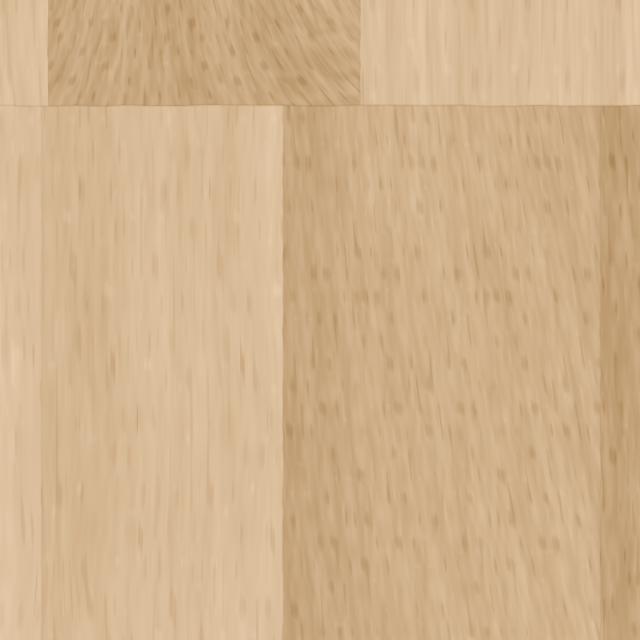
This texture is drawn by a Shadertoy shader. Its source:

```glsl
float hash(vec2 p) {
    return fract(sin(dot(p, vec2(127.1, 311.7))) * 43758.5453);
}

float noise(vec2 p) {
    vec2 i = floor(p), f = fract(p);
    f = f * f * (3.0 - 2.0 * f);
    return mix(mix(hash(i), hash(i + vec2(1, 0)), f.x),
               mix(hash(i + vec2(0, 1)), hash(i + vec2(1, 1)), f.x), f.y);
}

// Lightness of one stave: lean tilts the grain, chop shortens its pores
float staveTone(vec2 p, float base, float lean, float chop, float seed) {
    float coarse = smoothstep(0.75, 0.4, base);
    vec2 q = p;
    q.x += lean * p.y * (0.4 + 1.8 * (p.x - 0.44));
    q.x += 0.012 * (noise(p * vec2(5.0, 3.0) + seed) - 0.5);
    q.x += 0.004 * coarse * (noise(p * vec2(20.0, 0.9 * chop) + seed) - 0.5);

    // Grain parting around a faint knot
    vec2 knot = (p - vec2(0.085, 0.13)) * vec2(18.0, 10.0);
    q.x += 0.02 * knot.x * exp(-dot(knot, knot));
    q += seed * vec2(3.17, 1.73);

    // Broad growth bands, fine fibres and soft mottling
    float tone = base + 0.20 * (noise(q * vec2(26.0, 1.3)) - 0.5);
    tone += mix(0.17, 0.26, coarse) * (noise(q * vec2(90.0, 0.45 * chop)) - 0.5);
    tone += mix(0.13, 0.23, coarse) * (noise(q * vec2(210.0, 1.5 * chop)) - 0.5);
    tone += 0.12 * (noise(p * vec2(7.0, 4.0) + seed) - 0.5);

    // Short pores, rare long cracks and pale flecks
    float pores = smoothstep(0.62, 0.95, noise(q * vec2(150.0, 1.3 * chop) + 31.0));
    float cracks = smoothstep(0.86, 1.0, noise(q * vec2(170.0, 11.0) + 57.0));
    float flecks = smoothstep(0.78, 1.0, noise(q * vec2(130.0, 2.0 * chop) + 83.0));
    return tone - mix(0.20, 0.33, coarse) * pores - 0.28 * cracks + 0.15 * flecks;
}

// One row of four staves, split at three joints
float rowTone(vec2 p, vec3 joints, vec4 bases, vec4 leans, vec4 chops, float seed) {
    float soft = 0.7 / iResolution.y;
    float tone = staveTone(p, bases.x, leans.x, chops.x, seed);
    for (int i = 0; i < 3; i++) {
        float d = p.x - joints[i] - 0.002 * (noise(vec2(p.y * 60.0, seed)) - 0.5);
        float next = staveTone(p, bases[i + 1], leans[i + 1], chops[i + 1],
                               seed + float(i + 1) * 7.0);
        tone = mix(tone, next, smoothstep(-soft, soft, d));
        tone -= 0.08 * smoothstep(0.0025, 0.0, abs(d));
    }
    return tone;
}

void mainImage(out vec4 fragColor, in vec2 fragCoord) {
    vec2 p = fragCoord / iResolution.xy;

    float lower = rowTone(p, vec3(0.065, 0.442, 0.938), vec4(0.83, 0.79, 0.53, 0.33),
                          vec4(0.0, 0.0, 0.15, 0.03), vec4(11.0, 13.0, 22.0, 20.0), 2.0);
    // Shading across the two wide lower staves
    lower -= 0.10 * smoothstep(0.06, 0.068, p.x) * smoothstep(0.19, 0.12, p.x);
    lower -= 0.17 * smoothstep(0.44, 0.445, p.x) * smoothstep(0.57, 0.45, p.x);
    lower += 0.07 * smoothstep(0.6, 0.85, p.x) * smoothstep(0.95, 0.9, p.x);

    float upper = rowTone(p, vec3(0.075, 0.563, 1.2), vec4(0.82, 0.44, 0.86, 0.86),
                          vec4(0.0, -1.2, 0.0, 0.0), vec4(14.0, 34.0, 12.0, 12.0), 41.0);
    // Curled cross grain at the end of the upper dark stave
    float curl = smoothstep(0.40, 0.46, p.x) * smoothstep(0.565, 0.555, p.x);
    float wave = p.y + 0.015 * noise(p * 30.0);
    upper += 0.30 * curl * (noise(vec2(p.x * 22.0, wave * 75.0)) - 0.5);

    // Slightly uneven seam between the rows
    float seam = p.y - 0.835 - 0.002 * (noise(vec2(p.x * 25.0, 5.0)) - 0.5);
    float soft = 0.7 / iResolution.y;
    float tone = mix(lower, upper, smoothstep(-soft, soft, seam));
    tone -= 0.22 * smoothstep(0.003, 0.0, abs(seam));

    vec3 darkOak = vec3(0.72, 0.58, 0.41);
    vec3 paleOak = vec3(0.89, 0.785, 0.655);
    fragColor = vec4(mix(darkOak, paleOak, clamp(tone, -0.5, 1.1)), 1.0);
}
```
